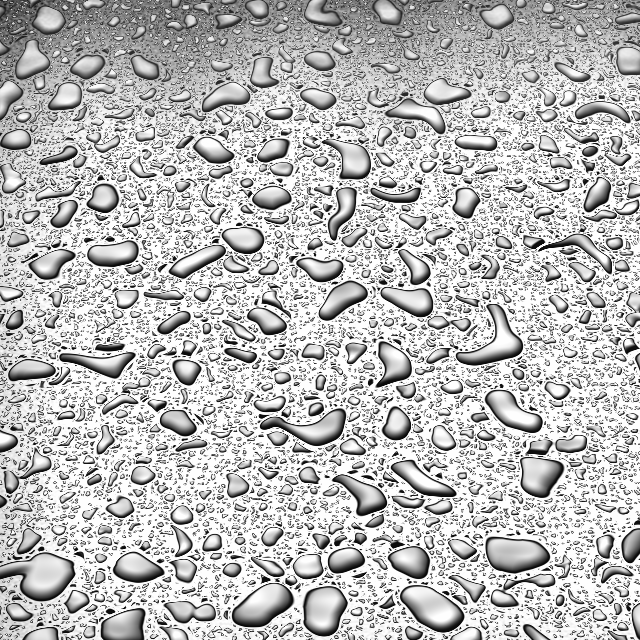
Reproduce this texture procedurally as a Shadertoy shader.

```glsl
const int LAYERS = 5;
const float LARGEST_CELL = 0.155;
const float INK = 0.03;
const float PAPER = 0.995;

vec2 hash2(vec2 p) {
    vec3 q = fract(vec3(p.xyx) * vec3(0.1031, 0.1030, 0.0973));
    q += dot(q, q.yzx + 33.33);
    return fract((q.xx + q.yz) * q.zy);
}

float gradientNoise(vec2 p) {
    vec2 i = floor(p), f = fract(p);
    vec2 u = f * f * (3.0 - 2.0 * f);
    vec2 e = vec2(0.0, 1.0);
    float a = dot(hash2(i) * 2.0 - 1.0, f);
    float b = dot(hash2(i + e.yx) * 2.0 - 1.0, f - e.yx);
    float c = dot(hash2(i + e.xy) * 2.0 - 1.0, f - e.xy);
    float d = dot(hash2(i + e.yy) * 2.0 - 1.0, f - e.yy);
    return mix(mix(a, b, u.x), mix(c, d, u.x), u.y);
}

float smoothMin(float a, float b, float k) {
    float h = max(k - abs(a - b), 0.0) / k;
    return min(a, b) - h * h * k * 0.25;
}

// Bent, tapered capsule centred on the origin
float blob(vec2 p, float angle, float reach, float radius, float bend) {
    vec2 axis = vec2(cos(angle), sin(angle));
    vec2 local = vec2(dot(p, axis), dot(p, vec2(-axis.y, axis.x)));
    local.y += bend * local.x * local.x;
    float along = clamp(local.x, -reach, reach);
    float taper = 1.0 + 1.1 * along;
    return length(local - vec2(along, 0.0)) - radius * taper;
}

// Signed distance to the scattered drops of one size
float dropField(vec2 p, float cell, float fill, float seed) {
    vec2 q = p / cell + seed * 7.3;
    q += 0.22 * vec2(gradientNoise(q * 2.3), gradientNoise(q * 2.3 + 31.7));
    vec2 home = floor(q);
    float d = 1.0;
    for (int y = -1; y <= 1; y++)
    for (int x = -1; x <= 1; x++) {
        vec2 id = home + vec2(x, y);
        vec2 key = id + 200.0 + seed * 41.0;
        vec2 place = hash2(key);
        vec2 kind = hash2(key + 57.0);
        vec2 form = hash2(key + 113.0);
        if (kind.x > fill) continue;
        vec2 centre = id + 0.5 + 0.6 * (place - 0.5);
        float radius = mix(0.1, 0.26, form.x);
        float reach = 0.36 * form.y * (1.25 - form.x);
        float angle = 3.1416 * (kind.y - 0.5);
        float bend = 3.0 * (place.x - 0.5);
        d = smoothMin(d, blob(q - centre, angle, reach, radius, bend), 0.09);
    }
    return d * cell;
}

// Dark rim, shaded near side and softly streaked bright body
float dropTone(float d, float below, float cell, float streak) {
    float rimWidth = 0.032 * cell + 0.001;
    float rim = smoothstep(0.15 * rimWidth, rimWidth, -d);
    float body = smoothstep(-0.07 * cell, 0.13 * cell, -below);
    float tone = mix(0.06, 1.0, body) * (0.9 + 0.5 * streak);
    return mix(INK, clamp(tone, INK, PAPER), rim);
}

// Bright sheet fading to grey at the far edge and the left side
float sheetTone(vec2 uv) {
    float cloud = gradientNoise(uv * 4.0 + 9.0);
    float far = smoothstep(0.68, 1.05, uv.y + 0.15 * cloud - 0.1 * uv.x);
    float side = smoothstep(0.2, -0.1, uv.x + 0.1 * cloud);
    float near = smoothstep(0.15, -0.1, uv.y);
    float grain = gradientNoise(uv * vec2(190.0, 260.0));
    float shade = 0.62 * far + 0.2 * side + 0.1 * near;
    return clamp(1.03 - shade + grain * (0.1 + 0.4 * shade), 0.0, PAPER);
}

// Screen to receding surface
vec2 surfacePoint(vec2 uv, float scale) {
    return vec2((uv.x - 0.5) / scale, -3.3 * log(scale));
}

void mainImage(out vec4 fragColor, in vec2 fragCoord) {
    vec2 uv = fragCoord / iResolution.xy;
    float scale = 1.0 - 0.42 * uv.y;
    vec2 p = surfacePoint(uv, scale);
    float pixel = 0.8 / (iResolution.y * scale);
    float sheet = sheetTone(uv);
    float tone = sheet;
    float haze = 0.22 * smoothstep(0.7, 1.0, uv.y);

    // Large drops first; smaller ones keep clear of them
    float taken = 1.0, takenBelow = 1.0;
    float cell = LARGEST_CELL;
    for (int i = 0; i < LAYERS; i++) {
        float seed = float(i) + 1.0;
        float fill = i == 0 ? 0.72 : 0.66;
        float gap = 0.16 * cell + 0.002;
        vec2 shift = vec2(-0.02, 0.075) * cell;
        float d = max(dropField(p, cell, fill, seed), gap - taken);
        float below = max(dropField(p - shift, cell, fill, seed), gap - takenBelow);
        float streak = gradientNoise(p / cell * vec2(2.0, 3.5) + seed);
        float drop = mix(dropTone(d, below, cell, streak), sheet, haze);
        tone = mix(tone, drop, smoothstep(pixel, -pixel, d));
        taken = min(taken, d);
        takenBelow = min(takenBelow, below);
        cell *= 0.5;
    }
    fragColor = vec4(vec3(tone), 1.0);
}
```
